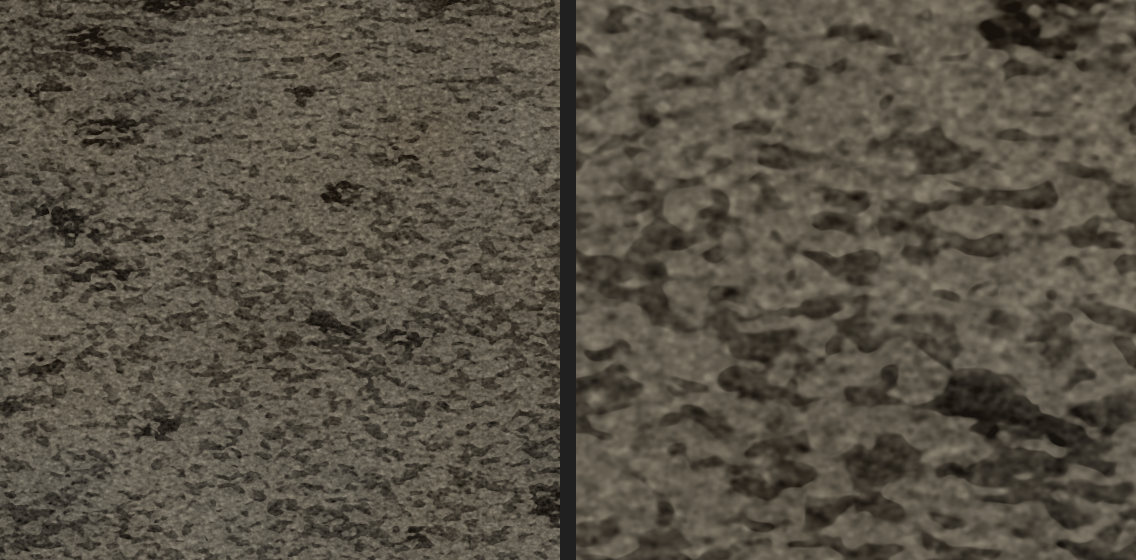
Left: the whole. Right: its middle third, enlarged.
Reproduce this texture procedurally as a WebGL 2 fragment shader.

```glsl
#version 300 es
precision highp float;
// Dry, crumbly soil: streaked in the distance, clodded nearby, with dark clumps.

uniform vec2 u_resolution;
out vec4 fragColor;

vec3 hash3(vec2 cell) {
    vec3 q = fract(cell.xyx * vec3(0.1031, 0.1030, 0.0973));
    q += dot(q, q.yxz + 33.33);
    return fract((q.xxy + q.yzz) * q.zyx);
}

// Cellular noise: each cell scatters one soft bump or dent, centred on zero.
float bumps(vec2 p) {
    vec2 cell = floor(p);
    float sum = 0.0;
    for (int y = -1; y <= 1; y++) {
        for (int x = -1; x <= 1; x++) {
            vec2 neighbour = cell + vec2(x, y);
            vec3 rnd = hash3(neighbour);
            vec2 d = p - neighbour - rnd.xy;
            float falloff = max(0.0, 1.0 - dot(d, d));
            sum += (rnd.z * 2.0 - 1.0) * falloff * falloff;
        }
    }
    return sum;
}

// Depth of the hollows: flat streaks towards the top, rounder clods below.
float hollows(vec2 p) {
    p += vec2(0.005, 0.003) * vec2(bumps(p * 65.0), bumps(p * 65.0 + 40.0));
    float streak = bumps(p * vec2(27.0, 125.0) + 7.0);
    float clod = bumps(p * vec2(54.0, 98.0) + 19.0);
    float crumb = bumps(p * vec2(108.0, 170.0) + 31.0);
    return mix(clod, streak, 0.75 * smoothstep(0.4, 0.95, p.y)) + 0.5 * crumb;
}

void main() {
    vec2 p = gl_FragCoord.xy / min(u_resolution.x, u_resolution.y);

    // Broad variation: smooth drifts, rough patches and a broken ridge
    float patches = bumps(p * vec2(4.0, 9.0) + 3.0);
    float ridge = exp(-260.0 * pow(p.y - 0.55 - 0.03 * sin(p.x * 9.0), 2.0))
                * smoothstep(0.75, 0.35, p.x);
    float clump = smoothstep(0.45, 1.1, bumps(p * vec2(11.0, 21.0) + 53.0) + 0.4 * ridge);
    float smoothDrift = exp(-45.0 * pow(p.y - 0.8, 2.0));

    // Dark hollows and the lit rims beside them
    float depth = hollows(p);
    float relief = hollows(p - vec2(0.002, 0.005)) - depth;
    float density = 0.18 * patches + 0.4 * clump + 0.12 * ridge - 0.12 * smoothDrift;
    float fleck = smoothstep(0.0, 0.5, depth + density);

    // Fine grains
    float grain = bumps(p * vec2(150.0, 220.0) + 71.0);
    float dust = bumps(p * vec2(290.0, 330.0) + 97.0);

    float tone = 0.70 - fleck * (0.46 + 0.28 * clump) - 0.08 * clump;
    tone += 0.09 * relief + 0.24 * grain + 0.16 * dust - 0.09 * patches;
    tone = clamp(tone, -0.3, 1.15);

    vec3 soil = mix(vec3(0.18, 0.16, 0.13), vec3(0.49, 0.46, 0.40), tone);

    // Warmer in the distance, cooler nearby
    float warmth = 0.7 * (p.y - 0.5) + 0.3 * bumps(p * vec2(6.0, 8.0) + 83.0);
    soil += vec3(0.012, 0.0, -0.014) * warmth;

    fragColor = vec4(soil, 1.0);
}
```
